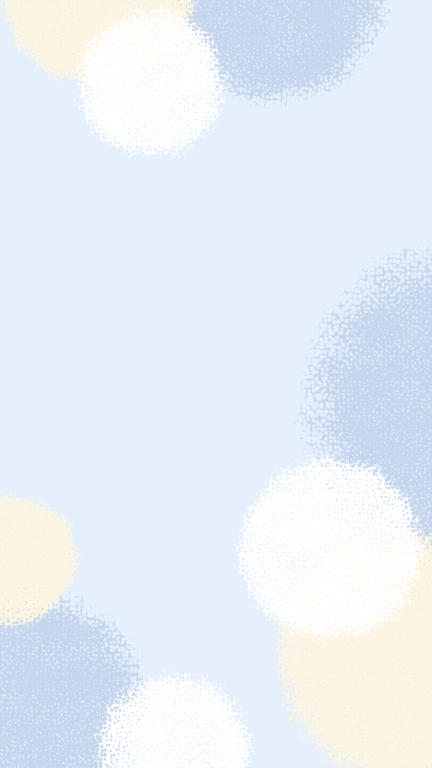
Write a Shadertoy shader that draws this background.

```glsl
#define SKY     vec3(0.898, 0.941, 0.988)
#define BLUE    vec3(0.776, 0.839, 0.929)
#define CREAM   vec3(0.998, 0.961, 0.878)
#define WHITE   vec3(1.0)
#define GRAIN   100.0   // stipple cells across the canvas width
#define WOBBLE  0.016   // unevenness of the disc outlines
#define FRAY    0.022   // scatter of loose dots at the rim
#define RIM_GAP 0.58    // gap radius at the rim, in cells
#define CORE_GAP 0.13   // gap radius in the middle, in cells

vec2 hash2(vec2 p) {
    vec3 q = fract(p.xyx * vec3(0.1031, 0.1030, 0.0973));
    q += dot(q, q.yzx + 33.33);
    return fract((q.xx + q.yz) * q.zy);
}

float gradientNoise(vec2 p) {
    vec2 i = floor(p), f = fract(p);
    vec2 u = f * f * f * (f * (f * 6.0 - 15.0) + 10.0);
    vec2 e = vec2(0.0, 1.0);
    float a = dot(hash2(i) * 2.0 - 1.0, f);
    float b = dot(hash2(i + e.yx) * 2.0 - 1.0, f - e.yx);
    float c = dot(hash2(i + e) * 2.0 - 1.0, f - e);
    float d = dot(hash2(i + 1.0) * 2.0 - 1.0, f - 1.0);
    return mix(mix(a, b, u.x), mix(c, d, u.x), u.y);
}

// x: distance to the nearest scattered point, y: random value of that point
vec2 stipple(vec2 p) {
    vec2 cell = floor(p), nearest = vec2(9.0, 0.0);
    for (int j = -1; j <= 1; j++)
    for (int i = -1; i <= 1; i++) {
        vec2 id = cell + vec2(i, j);
        vec2 rnd = hash2(id);
        float dist = length(id + 0.15 + 0.7 * rnd - p);
        if (dist < nearest.x) nearest = vec2(dist, fract(rnd.x * 7.0 + rnd.y * 13.0));
    }
    return nearest;
}

// Dabs a porous disc over the colour; band is the width of its loose rim
void dab(inout vec3 color, vec2 p, vec2 center, vec2 radius, float band, vec3 ink) {
    float depth = (1.0 - length((p - center) / radius)) * min(radius.x, radius.y);
    if (depth < -0.05) return;

    vec2 seed = center * 37.0 + 50.0;
    depth += WOBBLE * gradientNoise(p * 14.0 + seed);
    vec2 dots = stipple(p * GRAIN + seed);
    float patches = gradientNoise(p * vec2(11.0, 17.0) + seed.yx);

    float gap = mix(RIM_GAP, CORE_GAP, smoothstep(-0.012, band, depth));
    gap += 0.2 * patches + 0.16 * (dots.y - 0.5);
    float soft = 0.12 + 0.5 * GRAIN / iResolution.x;
    float cover = smoothstep(gap - soft, gap + soft, dots.x);
    cover *= smoothstep(-0.008, 0.002, depth + FRAY * (dots.y - 0.5));
    color = mix(color, ink, cover);
}

void mainImage(out vec4 fragColor, in vec2 fragCoord) {
    vec2 p = fragCoord / iResolution.x;   // canvas width is 1
    vec3 color = SKY;

    // Blue discs at the back
    dab(color, p, vec2(0.644, 1.789), vec2(0.250), 0.060, BLUE);
    dab(color, p, vec2(1.030, 0.840), vec2(0.331, 0.370), 0.130, BLUE);
    dab(color, p, vec2(0.081, 0.146), vec2(0.260), 0.070, BLUE);

    // Cream discs
    dab(color, p, vec2(0.227, 1.806), vec2(0.232), 0.040, CREAM);
    dab(color, p, vec2(0.903, 0.262), vec2(0.266, 0.294), 0.050, CREAM);
    dab(color, p, vec2(0.012, 0.481), vec2(0.167, 0.157), 0.030, CREAM);

    // White discs in front
    dab(color, p, vec2(0.347, 1.586), vec2(0.173), 0.040, WHITE);
    dab(color, p, vec2(0.764, 0.505), vec2(0.213), 0.035, WHITE);
    dab(color, p, vec2(0.403, 0.037), vec2(0.183), 0.045, WHITE);

    fragColor = vec4(color, 1.0);
}
```
